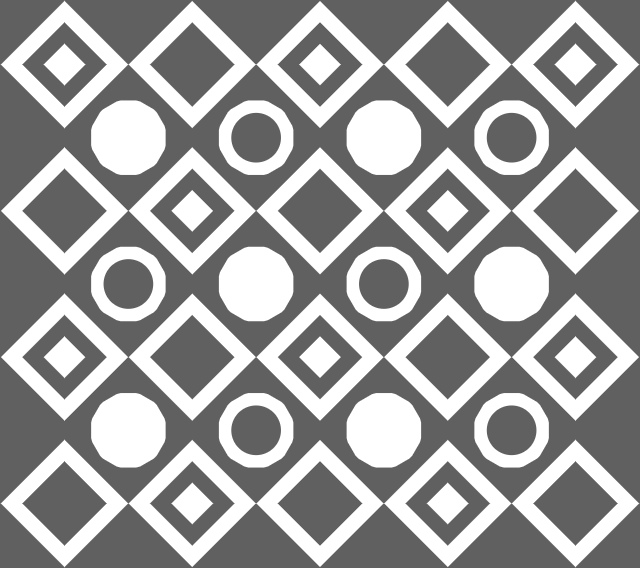
Reproduce this pattern procedurally as a WebGL 1 fragment shader.

```glsl
precision highp float;

uniform vec2 u_resolution;

// Lengths are fractions of the canvas width
#define PITCH vec2(0.1996, 0.2286)
#define LAST_DIAMOND vec2(4.0, 3.0)
#define DIAMOND_OUTER 0.0994
#define DIAMOND_INNER 0.0660
#define DIAMOND_CORE 0.0326
#define DISC_RADIUS 0.0594
#define DISC_APOTHEM 0.0582
#define RING_HOLE 0.0388
#define GROUND vec3(0.376)
#define INK vec3(1.0)

float diamond(vec2 p, float halfDiagonal) {
  return (abs(p.x) + abs(p.y) - halfDiagonal) * 0.70711;
}

// Circle trimmed by the flat sides of a twelve-sided polygon
float facetedDisc(vec2 p) {
  vec2 q = abs(p);
  float flats = max(max(q.x, q.y),
                    max(dot(q, vec2(0.866, 0.5)), dot(q, vec2(0.5, 0.866))));
  return max(flats - DISC_APOTHEM, length(p) - DISC_RADIUS);
}

bool isEven(vec2 cell) {
  return mod(cell.x + cell.y, 2.0) < 0.5;
}

// Diamond frames, alternately with a solid core
float diamondLattice(vec2 grid) {
  vec2 cell = clamp(floor(grid + 0.5), vec2(0.0), LAST_DIAMOND);
  vec2 p = (grid - cell) * PITCH;
  float d = max(diamond(p, DIAMOND_OUTER), -diamond(p, DIAMOND_INNER));
  return isEven(cell) ? min(d, diamond(p, DIAMOND_CORE)) : d;
}

// Discs and rings alternating in the gaps between diamonds
float discLattice(vec2 grid) {
  vec2 cell = clamp(floor(grid), vec2(0.0), LAST_DIAMOND - 1.0);
  vec2 p = (grid - cell - 0.5) * PITCH;
  float d = facetedDisc(p);
  return isEven(cell) ? d : max(d, RING_HOLE - length(p));
}

void main() {
  // Centred coordinates, with rows counted from the top
  vec2 p = (gl_FragCoord.xy - 0.5 * u_resolution) / u_resolution.x;
  vec2 grid = vec2(p.x, -p.y) / PITCH + 0.5 * LAST_DIAMOND;

  float d = min(diamondLattice(grid), discLattice(grid));
  float coverage = clamp(0.5 - d * u_resolution.x, 0.0, 1.0);
  gl_FragColor = vec4(mix(GROUND, INK, coverage), 1.0);
}
```
